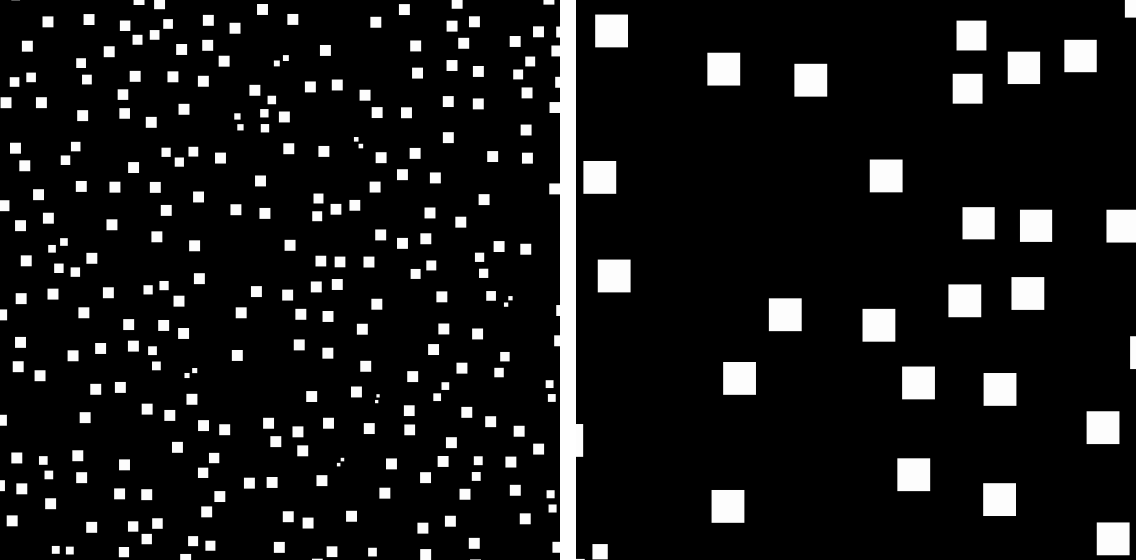
Left: the whole. Right: its middle third, enlarged.
Give the GLSL for this pattern, as a WebGL 2 fragment shader.

```glsl
#version 300 es
precision highp float;
// Scattered white squares on black, each shrinking when a neighbour comes close.

#define CELLS 17.0          // grid cells across the canvas
#define FILL 0.86           // share of cells holding a square
#define JITTER 0.84         // random shift inside a cell
#define WARP 0.26           // slow drift of the grid, in cells
#define MAX_HALF 0.00977    // largest half side, in canvas units
#define SHRINK 0.28         // half side per distance to the nearest neighbour
#define REACH 2             // cells searched each way
#define INK vec3(0.992)
#define GROUND vec3(0.0)

uniform vec2 u_resolution;
out vec4 fragColor;

// Integer hash: three random values in 0..1 per cell
vec3 hash3(ivec2 cell) {
    uvec3 v = uvec3(uvec2(cell + 64), 29u) * 1664525u + 1013904223u;
    v.x += v.y * v.z; v.y += v.z * v.x; v.z += v.x * v.y;
    v ^= v >> 16u;
    v.x += v.y * v.z; v.y += v.z * v.x; v.z += v.x * v.y;
    return vec3(v >> 8u) / 16777216.0;
}

// Layered sines bend the grid so that no rows or columns show
vec2 drift(vec2 p) {
    return WARP * (sin(p.yx * vec2(1.13, 0.97) + vec2(0.4, 2.1))
                 + 0.6 * sin(p * vec2(0.71, 0.83) + p.yx * 0.5 + vec2(3.7, 1.2)));
}

// Centre of the square in a cell; false for an empty cell
bool findCentre(ivec2 cell, out vec2 centre) {
    vec3 h = hash3(cell);
    centre = vec2(cell) + 0.5 + JITTER * (h.xy - 0.5) + drift(vec2(cell));
    return h.z < FILL;
}

// Distance from a centre to the closest other centre
float nearestNeighbour(ivec2 cell, vec2 centre) {
    float nearest = 9.0;
    for (int y = -REACH; y <= REACH; y++)
    for (int x = -REACH; x <= REACH; x++) {
        vec2 other;
        if ((x != 0 || y != 0) && findCentre(cell + ivec2(x, y), other))
            nearest = min(nearest, distance(centre, other));
    }
    return nearest;
}

// Share of a pixel covered by an upright square
float squareCoverage(vec2 offset, float halfSide, float pixel) {
    vec2 low = max(offset - 0.5 * pixel, vec2(-halfSide));
    vec2 high = min(offset + 0.5 * pixel, vec2(halfSide));
    vec2 overlap = max(high - low, 0.0) / pixel;
    return overlap.x * overlap.y;
}

void main() {
    float scale = CELLS / min(u_resolution.x, u_resolution.y);
    vec2 p = gl_FragCoord.xy * scale;
    ivec2 home = ivec2(floor(p));
    float maxHalf = MAX_HALF * CELLS;
    float cover = 0.0;

    for (int y = -REACH; y <= REACH; y++)
    for (int x = -REACH; x <= REACH; x++) {
        ivec2 cell = home + ivec2(x, y);
        vec2 centre;
        if (!findCentre(cell, centre)) continue;
        vec2 offset = p - centre;
        if (max(abs(offset.x), abs(offset.y)) > maxHalf + scale) continue;
        float halfSide = min(maxHalf, SHRINK * nearestNeighbour(cell, centre));
        cover = max(cover, squareCoverage(offset, halfSide, scale));
    }
    fragColor = vec4(mix(GROUND, INK, cover), 1.0);
}
```
